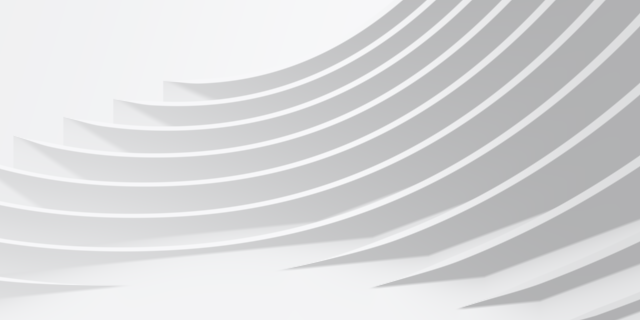
Write a WebGL 1 fragment shader that draws this background.

```glsl
precision highp float;
// Pale architectural hall: white curved fins sweeping up and right over a soft floor.
uniform vec2 u_resolution;

// Smooth step across one pixel, positive inside
float inside(float d) {
  float px = 1.0 / u_resolution.y;
  return smoothstep(-px, px, d);
}

// Height (x) and slope (y) of the rim of fin m
vec2 rim(float x, float m) {
  float d = x - 0.586 + 0.0339 * m;
  float bend = 0.0768 + 0.392 * exp(-0.24 * m);
  float flare = max(0.0, 0.18 - 0.0192 * m);
  float lowest = 0.745 - 0.0664 * m - 0.0035 * m * m;
  return vec2(lowest + d * d * (bend + flare * abs(d)),
              d * (2.0 * bend + 3.0 * flare * abs(d)));
}

// Line where fin m meets the floor, steeper past its corner
float footing(float x, float m) {
  float n = m - 5.0;
  float fromCorner = x - 0.99 - 0.1745 * n;
  return 0.307 - 0.0443 * n - 0.0044 * n * n
       + 0.1 * fromCorner + 0.27 * max(fromCorner, 0.0);
}

void main() {
  vec2 p = gl_FragCoord.xy / u_resolution.y;
  p.x *= 2.0 * u_resolution.y / u_resolution.x;

  // Bright back wall
  float shade = 0.945 + 0.025 * smoothstep(0.0, 1.2, p.x + 0.3 * (1.0 - p.y));

  // Fins from back to front
  for (int i = 0; i < 11; i++) {
    float m = float(i);
    vec2 edge = rim(p.x, m);
    float depth = edge.x - p.y;
    float tip = 0.51 - 0.156 * m;
    float visible = inside(p.x - tip);
    float taper = smoothstep(0.0, 0.12, p.x - tip);

    // Face, fading to lit wall beside its slanted left end
    float face = mix(0.855, 0.695, smoothstep(0.2, 1.85, p.x));
    face += 0.035 * smoothstep(0.0, 0.12, depth) * (1.0 - 0.5 * p.x);
    float wall = 0.93 - 0.03 * exp(-max(depth, 0.0) * 30.0);
    float slant = p.x - tip - 2.2 * depth;
    float surface = mix(wall, face, smoothstep(-0.01, 0.05, slant));

    // Floor with a contact shadow under the face
    if (i > 4) {
      float base = footing(p.x, m);
      float rise = edge.x - base;
      float shadow = exp(-max(base - p.y, 0.0) * 22.0) * smoothstep(0.0, 0.09, rise);
      float floorLight = mix(0.955, 0.915, smoothstep(1.2, 2.0, p.x)) - 0.08 * shadow;
      surface = mix(floorLight, surface, smoothstep(-0.006, 0.006, p.y - base));
      if (i > 6) {
        visible *= smoothstep(0.0, 0.008, rise);
        taper *= smoothstep(0.0, 0.07, rise);
      }
      if (i > 7) visible *= step(0.78, p.x);
    }
    shade = mix(shade, surface, visible * inside(depth));

    // Light rim, wider toward the viewer
    float halfWidth = mix(0.006, 0.014, p.x * p.x * 0.25) * taper;
    float across = abs(depth) / sqrt(1.0 + edge.y * edge.y);
    float rimLight = mix(0.97, 0.87, smoothstep(1.0, 2.0, p.x));
    shade = mix(shade, rimLight, visible * inside(halfWidth - across));
  }

  gl_FragColor = vec4(shade + vec3(-0.002, 0.0, 0.005), 1.0);
}
```
